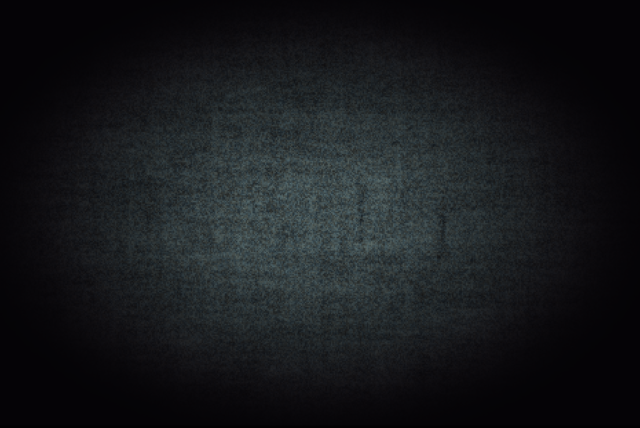
Reproduce this texture procedurally as a Shadertoy shader.

```glsl
float hash(vec2 p) {
    vec3 q = fract(vec3(p.xyx) * 0.1031);
    q += dot(q, q.yzx + 33.33);
    return fract((q.x + q.y) * q.z);
}

float noise(vec2 p) {
    vec2 cell = floor(p), f = fract(p);
    f = f * f * (3.0 - 2.0 * f);
    return mix(mix(hash(cell), hash(cell + vec2(1, 0)), f.x),
               mix(hash(cell + vec2(0, 1)), hash(cell + vec2(1, 1)), f.x), f.y);
}

float fbm(vec2 p) {
    float sum = 0.0, amplitude = 0.5;
    for (int i = 0; i < 4; i++) {
        sum += amplitude * (noise(p) - 0.5);
        p = mat2(1.6, 1.2, -1.2, 1.6) * p + 17.3;
        amplitude *= 0.55;
    }
    return sum;
}

// Soft line between two points, frayed along its length
float crease(vec2 p, vec2 a, vec2 b, float width) {
    vec2 along = b - a;
    float t = clamp(dot(p - a, along) / dot(along, along), 0.0, 1.0);
    float d = length(p - a - along * t);
    return exp(-d * d / (width * width)) * (0.4 + 0.9 * noise(p * 70.0));
}

void mainImage(out vec4 fragColor, in vec2 fragCoord) {
    vec2 uv = fragCoord / iResolution.xy;
    vec2 p = vec2(uv.x * 1.5, uv.y);

    // Elliptical glow falling to black at the borders
    float r = length(uv - vec2(0.488, 0.505));
    float glow = exp(-9.0 * r * r) * smoothstep(0.57, 0.36, r);

    // Worn patches and threads in both directions
    float cloth = 0.35 * fbm(p * 9.0);
    cloth += 0.22 * (noise(p * vec2(9, 85) + 3.0) - 0.5);
    cloth += 0.16 * (noise(p * vec2(75, 7) + 31.0) - 0.5);
    cloth += 0.14 * (noise(p * vec2(45, 160)) - 0.5);

    // Fine felt grain
    float grain = noise(p * 310.0) + 0.6 * noise(p * 170.0 + 9.0) - 0.8;
    cloth += 0.55 * grain;

    // Dark folds and pale rubbed threads
    vec2 sway = p + 0.006 * vec2(noise(p * 40.0) - 0.5, noise(p * 40.0 + 50.0) - 0.5);
    cloth -= 0.33 * crease(sway, vec2(0.845, 0.44), vec2(0.85, 0.555), 0.007);
    cloth -= 0.30 * crease(sway, vec2(1.035, 0.40), vec2(1.04, 0.55), 0.006);
    cloth -= 0.35 * crease(sway, vec2(0.922, 0.663), vec2(0.938, 0.665), 0.006);
    cloth += 0.28 * crease(sway, vec2(0.535, 0.776), vec2(0.62, 0.792), 0.005);
    cloth += 0.18 * crease(sway, vec2(0.84, 0.425), vec2(0.95, 0.43), 0.014);
    cloth += 0.16 * crease(sway, vec2(0.46, 0.402), vec2(0.55, 0.402), 0.010);

    // Teal cloth with slight warm and cool flecks
    float light = glow * max(0.0, 1.0 + cloth);
    vec3 color = vec3(0.018, 0.013, 0.024) + light * mix(vec3(0.245, 0.235, 0.25), vec3(0.235, 0.29, 0.285), smoothstep(0.0, 0.5, glow));
    color += glow * 0.05 * (noise(p * 240.0 + 71.0) - 0.5) * vec3(1.0, 0.1, -0.8);

    // Thin dark lower border
    color *= mix(0.3, 1.0, smoothstep(0.002, 0.009, uv.y));
    fragColor = vec4(color, 1.0);
}
```
